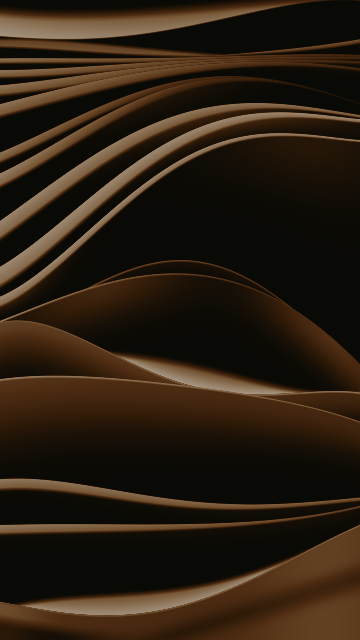
Write a Shadertoy shader that draws this background.

```glsl
// Flowing bronze silk folds with pale rims over a near-black ground.

#define SPAN 768.0                     // canvas height in design units
#define SHADOW vec3(0.035, 0.035, 0.02)
#define UMBER  vec3(0.18, 0.10, 0.03)
#define BRONZE vec3(0.30, 0.17, 0.07)
#define TAN    vec3(0.46, 0.33, 0.20)
#define SAND   vec3(0.58, 0.49, 0.39)
#define PEARL  vec3(0.67, 0.62, 0.56)

// Shared state: x runs 0..1 rightward, y runs 0..SPAN downward.
// tone indexes the palette, from 0 (shadow) to 5 (pearl).
float x, y, pixel, tone;

// Smooth curve through five heights at x = 0, 1/4, 1/2, 3/4, 1.
float curve(float a, float b, float c, float d, float e) {
    float t = 4.0 * x;
    float d2 = c - 2.0 * b + a;
    float d3 = d - 3.0 * c + 3.0 * b - a;
    float d4 = e - 4.0 * d + 6.0 * c - 4.0 * b + a;
    return a + t * (b - a + (t - 1.0) / 2.0 * (d2 + (t - 2.0) / 3.0 * (d3 + (t - 3.0) / 4.0 * d4)));
}

float bell(float v, float center, float width) {
    float u = (v - center) / width;
    return exp(-u * u);
}

// Antialiased coverage, optionally feathered inward.
float cover(float depth, float feather) {
    return smoothstep(0.0, feather + pixel, depth + 0.5 * pixel);
}

// Lit strip between two curves.
void ribbon(float top, float bottom, float toneTop, float toneBottom, float featherTop, float featherBottom) {
    float s = clamp((y - top) / max(bottom - top, 0.01), 0.0, 1.0);
    float mask = cover(y - top, featherTop) * cover(bottom - y, featherBottom);
    tone = mix(tone, mix(toneTop, toneBottom, s), mask);
}

// Opaque cloth below a curve, glowing near its edge.
void fold(float top, float glow, float reach) {
    tone = mix(tone, glow * bell(max(y - top, 0.0), 0.0, reach), cover(y - top, 0.0));
}

// Fold with a lit rim; widths and tones run from left to right.
void strand(float top, vec2 width, vec2 rim, float glow, float reach) {
    fold(top, glow, reach);
    float w = mix(width.y, width.x, smoothstep(1.0, 0.0, x));
    float lit = mix(rim.x, rim.y, x);
    ribbon(top, top + w, lit, max(lit - 1.1, glow), 0.0, 0.3 * w);
}

vec3 palette(float t) {
    vec3 c = mix(SHADOW, UMBER, clamp(t, 0.0, 1.0));
    c = mix(c, BRONZE, clamp(t - 1.0, 0.0, 1.0));
    c = mix(c, TAN, clamp(t - 2.0, 0.0, 1.0));
    c = mix(c, SAND, clamp(t - 3.0, 0.0, 1.0));
    return mix(c, PEARL, clamp(t - 4.0, 0.0, 1.0));
}

void upperStrands() {
    // Broad pale sheet and the narrow strips below it
    ribbon(curve(5.0, 9.0, 3.0, -6.0, -12.0), curve(44.0, 47.0, 34.0, 11.0, 1.0),
           2.8 - x, 4.7 - 1.6 * x, 18.0, 1.0);
    ribbon(curve(45.0, 50.0, 60.0, 68.0, 74.0), curve(58.0, 64.0, 69.0, 68.0, 66.0), 2.3, 3.0, 4.0, 3.0);
    ribbon(curve(84.0, 78.0, 70.0, 61.0, 47.0), curve(76.0, 74.0, 70.0, 65.0, 53.0), 3.0, 1.6, 0.0, 2.0);
    // Converging fan
    for (float i = 0.0; i < 4.0; i++) {
        float top = curve(70.0 + (12.0 + 2.1 * i) * i, 70.0 + 9.5 * i, 69.0 + 3.7 * i,
                          66.0 + 2.7 * i, 66.0 + (0.5 + 1.6 * i) * i);
        strand(top, vec2(7.0 + 3.6 * i, 4.0), vec2(3.8, 1.9), 0.3, 8.0);
    }
    // Sweeping arcs, back to front
    strand(curve(183.0, 133.0, 97.0, 95.0, 124.0), vec2(14.0, 2.0), vec2(3.8, 0.6), 0.2, 15.0);
    strand(curve(208.0, 148.0, 102.0, 96.0, 125.0), vec2(19.0, 1.0), vec2(4.1, 0.6),
           0.7 * bell(x, 0.45, 0.2), 25.0);
    strand(curve(265.0, 189.0, 137.0, 124.0, 138.0), vec2(26.0, 4.0), vec2(4.2, 3.6),
           1.6 * bell(x, 0.55, 0.25), 24.0);
    strand(curve(320.0, 237.0, 163.0, 135.0, 143.0), vec2(28.0, 5.0), vec2(4.3, 4.3),
           1.9 * bell(x, 0.65, 0.3), 20.0);
    strand(curve(356.0, 275.0, 192.0, 160.0, 168.0), vec2(14.0, 3.0), vec2(4.3, 4.2),
           0.8 * bell(x, 0.85, 0.25) + 2.0 * bell(x, 0.0, 0.15), 15.0 + 60.0 * x);
}

void middleFolds() {
    // Twin arches
    strand(curve(388.0, 344.0, 312.0, 350.0, 440.0), vec2(3.0, 2.0), vec2(3.2, 2.4), 0.4, 12.0);
    strand(curve(385.0, 345.0, 328.0, 355.0, 437.0), vec2(3.0, 2.0), vec2(4.2, 1.6),
           1.7 * bell(x, 0.28, 0.22) + 2.1 * bell(x, 0.92, 0.2), 40.0);
    // Pale wedge lying on the swell at left
    float swell = curve(387.0, 411.0, 459.0, 473.0, 471.0);
    ribbon(curve(415.0, 418.0, 430.0, 456.0, 467.0), swell, 1.8, 4.8, 12.0, 0.0);
    strand(swell, vec2(2.5, 2.5), vec2(3.0, 4.0), 2.5 - 0.8 * x, 42.0 - 12.0 * x);
    // Wide bronze panel
    strand(curve(455.0, 452.0, 462.0, 478.0, 506.0), vec2(3.0, 2.0), vec2(4.2, 3.4),
           2.2 - 0.5 * x, 65.0 - 28.0 * x);
}

void lowerFolds() {
    strand(curve(575.0, 583.0, 600.0, 605.0, 597.0), vec2(15.0, 5.0), vec2(3.9, 3.2), 0.3, 18.0);
    strand(curve(630.0, 629.0, 629.0, 624.0, 607.0), vec2(13.0, 3.0), vec2(3.9, 2.8), 0.3, 18.0);
    // Pale crest above the rippled corner
    float crest = curve(722.0, 738.0, 727.0, 684.0, 630.0);
    ribbon(curve(728.0, 712.0, 703.0, 676.0, 627.0), crest, 2.4, 4.5, 8.0, 0.0);
    float depth = y - crest;
    float ripple = 1.9 + 0.6 * bell(x, 0.9, 0.2) + 0.9 * bell(x, 0.0, 0.12);
    ripple -= 1.0 * bell(y + 134.0 * x, 827.0, 14.0) * smoothstep(0.2, 0.5, x);
    ripple -= 1.9 * smoothstep(12.0, 30.0, depth) * smoothstep(0.45, 0.1, x);
    tone = mix(tone, ripple, cover(depth, 0.0));
    ribbon(crest, crest + 2.5, 2.8 + x, 2.2, 0.0, 1.0);
}

void mainImage(out vec4 fragColor, in vec2 fragCoord) {
    vec2 uv = fragCoord / iResolution.xy;
    x = uv.x;
    y = (1.0 - uv.y) * SPAN;
    pixel = 1.2 * SPAN / iResolution.y;
    tone = 0.0;
    upperStrands();
    middleFolds();
    lowerFolds();
    fragColor = vec4(palette(tone), 1.0);
}
```
